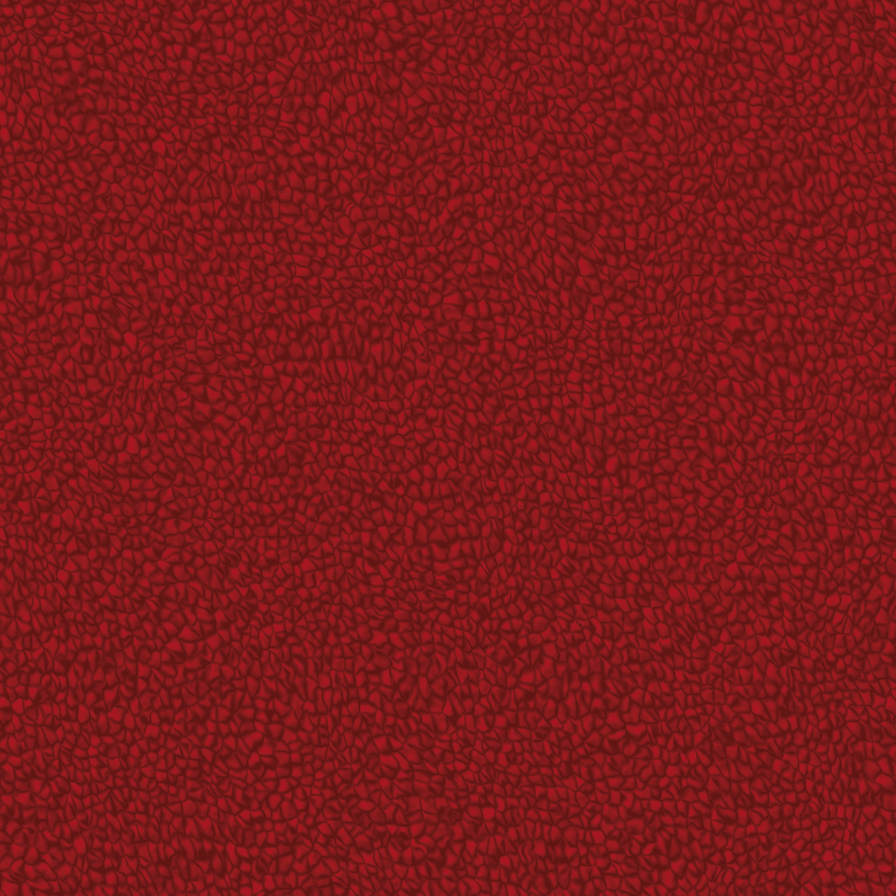
This texture is drawn by a Shadertoy shader. Its source:

```glsl
const vec2 GRAIN_COUNT = vec2(82.0, 67.0);   // grains across and up the canvas
const float LEAN = 0.2;                      // slant of the grain columns
const float JITTER = 0.84;                   // irregularity of grain centres
const float BROAD_WARP = 1.8;                // drift of grain direction
const float FINE_WARP = 0.5;                 // bending of single creases
const float CREASE_WIDTH = 0.34;             // in grain units
const vec2 LIGHT_DIR = vec2(-0.55, 0.83);

const float BASE_TONE = 0.03;
const float CREASE_DEPTH = 0.74;
const float SLOPE_GAIN = 0.50;
const float GRAIN_VARIATION = 0.14;
const float WRINKLE_SCALE = 1.7;             // wrinkles per grain
const float WRINKLE_GAIN = 0.48;

const vec3 CREASE_RED = vec3(0.385, 0.088, 0.078);
const vec3 SHADE_RED = vec3(0.45, 0.10, 0.10);
const vec3 MID_RED = vec3(0.51, 0.10, 0.11);
const vec3 LIT_RED = vec3(0.58, 0.11, 0.12);
const vec3 GLINT_RED = vec3(0.66, 0.09, 0.13);

vec2 hash2(vec2 p) {
    vec3 q = fract(vec3(p.xyx) * vec3(0.1031, 0.1030, 0.0973));
    q += dot(q, q.yzx + 33.33);
    return fract((q.xx + q.yz) * q.zy);
}

// Smooth noise with two independent channels in 0..1
vec2 noise2(vec2 p) {
    vec2 cell = floor(p);
    vec2 f = fract(p);
    f = f * f * (3.0 - 2.0 * f);
    vec2 low = mix(hash2(cell), hash2(cell + vec2(1.0, 0.0)), f.x);
    vec2 high = mix(hash2(cell + vec2(0.0, 1.0)), hash2(cell + 1.0), f.x);
    return mix(low, high, f.y);
}

vec2 seedOffset(vec2 cell) {
    return 0.5 + JITTER * (hash2(cell + 17.0) - 0.5);
}

// Returns distance to the crease, offset from the grain centre, and grain id
float grainCells(vec2 p, out vec2 fromCentre, out vec2 grainId) {
    vec2 home = floor(p);
    vec2 local = p - home;
    vec2 nearest = vec2(0.0);
    vec2 nearestCell = vec2(0.0);
    float best = 8.0;
    for (int y = -1; y <= 1; y++) {
        for (int x = -1; x <= 1; x++) {
            vec2 cell = vec2(x, y);
            vec2 toSeed = cell + seedOffset(home + cell) - local;
            float d = dot(toSeed, toSeed);
            if (d < best) {
                best = d;
                nearest = toSeed;
                nearestCell = cell;
            }
        }
    }
    float border = 8.0;
    for (int y = -2; y <= 2; y++) {
        for (int x = -2; x <= 2; x++) {
            vec2 cell = nearestCell + vec2(x, y);
            vec2 toSeed = cell + seedOffset(home + cell) - local;
            vec2 gap = toSeed - nearest;
            if (dot(gap, gap) > 0.0001) {
                border = min(border, dot(0.5 * (nearest + toSeed), normalize(gap)));
            }
        }
    }
    fromCentre = -nearest;
    grainId = home + nearestCell;
    return border;
}

vec3 leatherRamp(float tone) {
    float t = clamp(tone, 0.0, 1.0) * 4.0;
    vec3 color = mix(CREASE_RED, SHADE_RED, clamp(t, 0.0, 1.0));
    color = mix(color, MID_RED, clamp(t - 1.0, 0.0, 1.0));
    color = mix(color, LIT_RED, clamp(t - 2.0, 0.0, 1.0));
    return mix(color, GLINT_RED, clamp(t - 3.0, 0.0, 1.0));
}

void mainImage(out vec4 fragColor, in vec2 fragCoord) {
    vec2 uv = fragCoord / iResolution.y;

    // Slanted grain space, bent on a broad and a fine scale
    vec2 slanted = vec2(uv.x + LEAN * uv.y, uv.y) * GRAIN_COUNT;
    vec2 p = slanted + BROAD_WARP * (noise2(slanted * 0.16 + 40.0) - 0.5);
    p += FINE_WARP * (noise2(slanted * 1.5 + 90.0) - 0.5);

    vec2 fromCentre;
    vec2 grainId;
    float border = grainCells(p + 8.0, fromCentre, grainId);

    // Soft creases of uneven width around domed grains
    float width = CREASE_WIDTH * mix(0.7, 1.3, noise2(slanted * 1.3 + 5.0).x);
    float plateau = smoothstep(-0.02, width, border);
    float slope = dot(fromCentre, LIGHT_DIR) * mix(0.5, 1.0, plateau);

    // Small wrinkles, lit as the difference of two shifted heights
    vec2 q = slanted * WRINKLE_SCALE + 130.0;
    float wrinkle = noise2(q - 0.4 * LIGHT_DIR).y - noise2(q + 0.4 * LIGHT_DIR).y;
    float grainTone = (hash2(grainId + 71.0).x - 0.5) * plateau;

    float tone = BASE_TONE + CREASE_DEPTH * plateau + SLOPE_GAIN * slope
        + GRAIN_VARIATION * grainTone + WRINKLE_GAIN * wrinkle;
    fragColor = vec4(leatherRamp(tone), 1.0);
}
```
